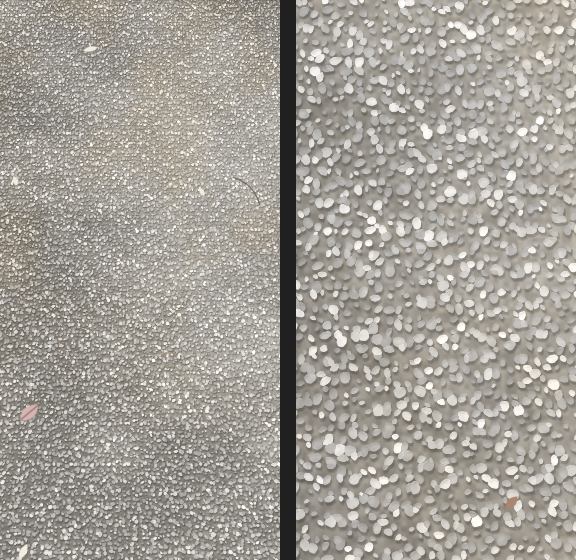
Left: the whole. Right: its middle third, enlarged.
A WebGL 1 fragment shader for this texture:

```glsl
precision highp float;
// Worn asphalt seen at a slant: blunt pale chips scattered on a jittered grid
// that shrinks with distance, set in brown-grey binder with short shadows,
// under broad dusty patches, with a few fallen leaves and a twig.
uniform vec2 u_resolution;

float hash(vec2 p) {
  return fract(sin(dot(p, vec2(127.1, 311.7))) * 43758.55);
}

float noise(vec2 p) {
  vec2 i = floor(p), f = fract(p);
  f = f * f * (3.0 - 2.0 * f);
  return mix(mix(hash(i), hash(i + vec2(1, 0)), f.x),
             mix(hash(i + vec2(0, 1)), hash(i + vec2(1, 1)), f.x), f.y);
}

float fbm(vec2 p) {
  float sum = 0.0, amp = 0.5;
  for (int i = 0; i < 5; i++) {
    sum += amp * noise(p);
    p = p * 2.1 + 7.3;
    amp *= 0.5;
  }
  return sum;
}

vec2 turn(vec2 p, float a) {
  float c = cos(a), s = sin(a);
  return vec2(c * p.x + s * p.y, c * p.y - s * p.x);
}

// Signed distance to the nearest chip, and that chip's random shade
vec2 chips(vec2 p) {
  vec2 best = vec2(9.0, 0.0), cell = floor(p);
  for (int j = -1; j <= 1; j++) {
    for (int i = -1; i <= 1; i++) {
      vec2 id = cell + vec2(i, j);
      vec2 jitter = vec2(hash(id), hash(id + 41.3)) - 0.5;
      vec2 q = turn(p - id - 0.5 - 0.85 * jitter, 6.28 * hash(id + 17.9));
      q.y *= 1.0 + 0.6 * hash(id + 5.1);
      float skew = 0.2 + 0.4 * hash(id + 63.7);
      float facets = max(abs(q.x) * 0.87 + q.y * skew, abs(q.x * 0.6 - q.y * 0.8));
      facets = max(max(facets, -q.y), length(q) * 0.88);
      float d = facets - mix(0.2, 0.54, hash(id + 29.2));
      if (d < best.x) best = vec2(d, hash(id + 83.6));
    }
  }
  return best;
}

// Pointed oval of the given half length and half width
float leaf(vec2 p, vec2 centre, float angle, vec2 size) {
  vec2 q = turn(p - centre, angle) / size;
  return (abs(q.y) + q.x * q.x - 1.0) * size.y;
}

float glow(vec2 p, vec2 centre, vec2 spread) {
  vec2 q = (p - centre) / spread;
  return exp(-dot(q, q));
}

void main() {
  vec2 p = gl_FragCoord.xy / u_resolution.x;
  float px = 1.0 / u_resolution.x;

  // Perspective: chips get smaller toward the top
  float scale = 60.0 + 20.0 * p.y;
  vec2 ground = vec2((p.x - 0.5) * scale, 60.0 * p.y + 10.0 * p.y * p.y) + 200.0;
  float soft = 0.6 * scale * px;

  // Dusty wash and warm stains
  float stain = fbm(p * 5.0 + 3.0);
  float wash = 0.8 * glow(p, vec2(0.72, 1.42), vec2(0.45, 0.5))
             + 0.55 * glow(p, vec2(1.0, 0.75), vec2(0.32, 0.5))
             + 0.9 * (stain - 0.45);
  wash = clamp(wash, 0.0, 1.0);
  float warm = smoothstep(0.4, 0.7, fbm(p * 3.5 + 19.0)) * smoothstep(0.3, 1.1, p.y);

  // Binder with grit and cast shadows
  float grit = noise(ground * 2.1) - 0.5;
  vec3 binder = mix(vec3(0.53, 0.51, 0.48), vec3(0.72, 0.70, 0.665), wash);
  binder += 0.14 * grit;
  float shadow = 1.0 - smoothstep(-0.12, 0.12 + soft, chips(ground + vec2(-0.1, 0.28)).x);
  binder *= 1.0 - 0.2 * shadow;

  // Chips, dimmed where another chip stands above
  vec2 chip = chips(ground);
  float shade = mix(0.68, 0.96, chip.y * chip.y) + 0.06 * wash + 0.08 * grit;
  shade -= 0.06 * (1.0 - shadow);
  vec3 stone = shade * vec3(1.0, 0.99, 0.975);
  vec3 color = mix(stone, binder, smoothstep(-soft, soft, chip.x));
  color *= mix(vec3(1.0), vec3(1.01, 0.985, 0.94), warm);
  color *= 1.0 + 0.14 * (stain - 0.45);

  // Pale leaf scraps and a rusty fleck
  float scrap = leaf(p, vec2(0.323, 1.825), 0.2, vec2(0.026, 0.009));
  scrap = min(scrap, leaf(p, vec2(0.055, 1.354), 1.9, vec2(0.017, 0.010)));
  scrap = min(scrap, leaf(p, vec2(0.721, 1.315), 2.1, vec2(0.017, 0.008)));
  scrap = min(scrap, leaf(p, vec2(0.083, 0.03), 1.1, vec2(0.030, 0.012)));
  color = mix(vec3(0.95, 0.93, 0.87), color, smoothstep(-px, px, scrap));
  float fleck = leaf(p, vec2(0.59, 0.735), 0.8, vec2(0.010, 0.005));
  color = mix(vec3(0.66, 0.53, 0.43), color, smoothstep(-px, px, fleck));

  // Pink leaf with a midrib
  vec2 pinkAt = vec2(0.104, 0.526);
  float pink = leaf(p, pinkAt, 0.7, vec2(0.042, 0.021));
  float rib = abs(turn(p - pinkAt, 0.7).y);
  vec3 pinkColor = mix(vec3(0.66, 0.50, 0.50), vec3(0.83, 0.71, 0.70), smoothstep(0.0, 0.006, rib));
  color = mix(pinkColor, color, smoothstep(-px, px, pink));

  // Curved twig
  vec2 t = turn(p - vec2(0.885, 1.322), -0.8);
  float twig = max(abs(t.y - 0.012 + 4.0 * t.x * t.x) - 0.002, abs(t.x) - 0.068);
  color = mix(vec3(0.40, 0.36, 0.33), color, smoothstep(-px, px, twig));

  gl_FragColor = vec4(color, 1.0);
}
```
